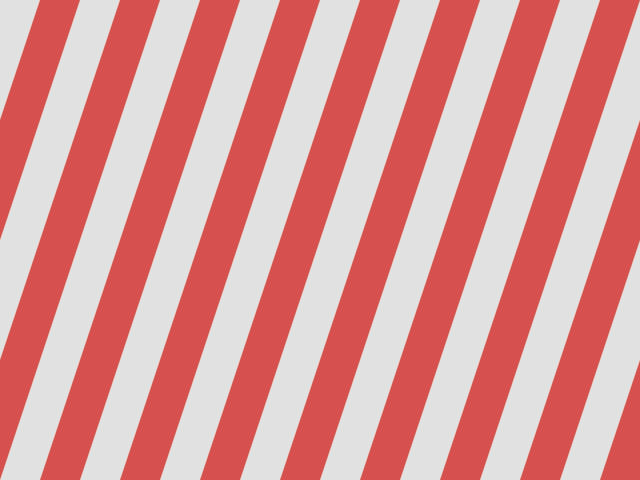
Reproduce this pattern procedurally as a WebGL 1 fragment shader.

```glsl
precision highp float;
// Slanted candy stripes in red and pale grey with a faint warm edge, tiling both ways.

uniform vec2 u_resolution;

const vec2 REPEATS = vec2(8.0, -2.0);  // whole stripe periods across and down; sign sets the slant
const float RED_CENTER = 0.75;         // middle of the red band within one period
const float RED_SHARE = 0.5;           // part of each period that is red
const vec3 RED = vec3(0.835, 0.314, 0.310);
const vec3 GREY = vec3(0.882, 0.882, 0.882);
const vec3 FRINGE = vec3(0.890, 0.800, 0.380);
const float FRINGE_STRENGTH = 0.15;

// Signed distance to the red band's edge, in periods; positive inside.
float redBand(float phase) {
  float fromCenter = abs(fract(phase - RED_CENTER + 0.5) - 0.5);
  return 0.5 * RED_SHARE - fromCenter;
}

void main() {
  vec2 uv = gl_FragCoord.xy / u_resolution;

  // One pixel measured across the stripes, for smooth edges.
  float pixelWidth = length(REPEATS / u_resolution);
  float band = redBand(dot(uv, REPEATS));
  float coverage = clamp(band / pixelWidth + 0.5, 0.0, 1.0);

  // Blend the bands, then warm the transition between them.
  vec3 color = mix(GREY, RED, coverage);
  float edge = 4.0 * coverage * (1.0 - coverage);
  color = mix(color, FRINGE, FRINGE_STRENGTH * edge);

  gl_FragColor = vec4(color, 1.0);
}
```
